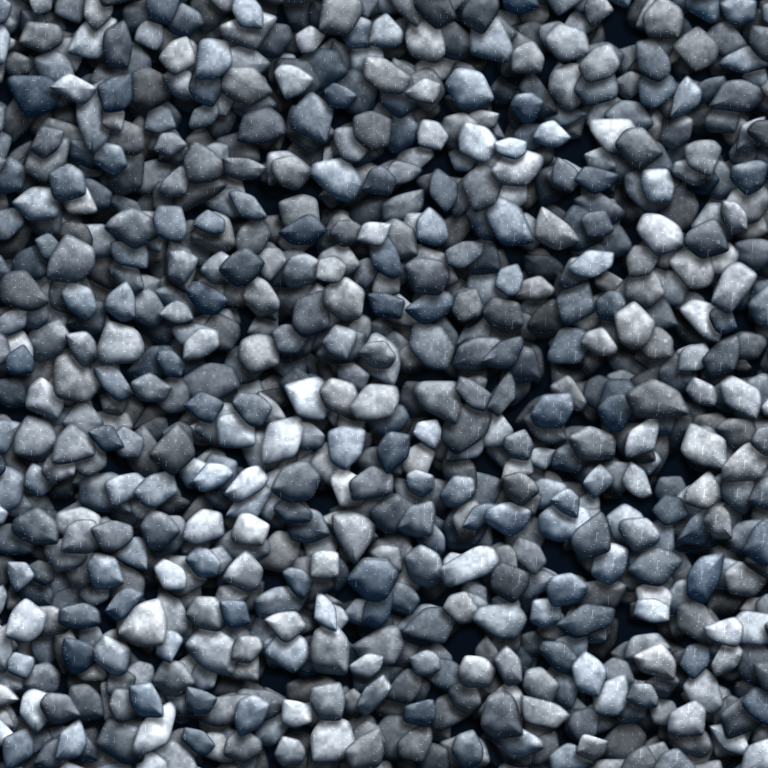
Give the GLSL for this texture, as a WebGL 1 fragment shader.

```glsl
precision highp float;
// A bed of blue-grey pebbles lit from above, painted from the lowest layer up.
// Each pebble is a rounded convex polygon made by a power norm of a few facets;
// its gradient gives the dome normal, and a shifted copy casts a soft shadow.

uniform vec2 u_resolution;

const float CELLS = 17.5;                        // pebble cells across the canvas
const int LAYERS = 4;
const int FACETS = 6;
const float ROUNDNESS = 9.0;                     // higher gives sharper corners
const vec2 RADIUS = vec2(0.32, 0.53);            // size range, in cells
const vec2 ASPECT = vec2(0.58, 0.98);            // short axis over long axis
const vec2 BRIGHTNESS = vec2(0.44, 0.90);        // range of stone tones
const vec3 LIGHT = vec3(0.20, 0.74, 0.64);
const vec2 SHADOW_SHIFT = vec2(0.05, 0.13);
const float SHADOW = 0.62;
const float DEEP_SHADE = 0.50;                   // light left on the lowest layer
const float DOME = 1.25;
const float TILT = 0.75;
const vec3 TINT = vec3(-0.043, 0.0, 0.049);      // cool shift added to grey
const vec3 GAP = vec3(0.03, 0.06, 0.10);

float hash(vec2 p) {
  vec3 q = fract(vec3(p.xyx) * 0.1031);
  q += dot(q, q.yzx + 33.33);
  return fract((q.x + q.y) * q.z);
}

vec2 hash2(vec2 p) {
  return vec2(hash(p), hash(p + 71.7));
}

float noise(vec2 p) {
  vec2 i = floor(p), f = fract(p);
  f = f * f * (3.0 - 2.0 * f);
  return mix(mix(hash(i), hash(i + vec2(1.0, 0.0)), f.x),
             mix(hash(i + vec2(0.0, 1.0)), hash(i + 1.0), f.x), f.y);
}

mat2 rotation(float a) {
  float c = cos(a), s = sin(a);
  return mat2(c, s, -s, c);
}

// Norm of the pebble outline (1 at the edge) in x, its gradient in yz.
vec3 pebble(vec2 p, vec2 id) {
  float sum = 0.0;
  vec2 grad = vec2(0.0);
  for (int i = 0; i < FACETS; i++) {
    float k = float(i);
    vec2 rnd = hash2(id + k * 13.1);
    float a = (k + 0.75 * (rnd.x - 0.5)) * 6.28319 / float(FACETS);
    vec2 n = vec2(cos(a), sin(a)) / mix(0.78, 1.12, rnd.y);
    float d = max(dot(p, n), 0.0001);
    float w = pow(d, ROUNDNESS - 1.0);
    sum += w * d;
    grad += w * n;
  }
  float f = pow(sum, 1.0 / ROUNDNESS);
  return vec3(f, grad / max(pow(f, ROUNDNESS - 1.0), 1e-12));
}

// Lit colour of one pebble at outline norm f with outward direction dir.
vec3 stoneColor(vec2 p, float f, vec2 dir, vec2 id) {
  vec2 tilt = (hash2(id + 5.3) - 0.5) * TILT;
  float grain = noise(p * 13.0 + id * 7.0) - 0.5;
  float mottle = noise(p * 4.5 + id * 3.0) - 0.5;
  vec3 normal = normalize(vec3(dir * f * f * DOME + tilt + 0.15 * mottle, 1.0));
  float diffuse = max(dot(normal, normalize(LIGHT)), 0.0);
  float tone = mix(BRIGHTNESS.x, BRIGHTNESS.y, hash(id + 9.7));
  tone *= 0.20 + 0.98 * diffuse;
  tone *= 1.0 + 0.22 * mottle + 0.20 * grain;
  tone += 0.12 * smoothstep(0.80, 0.95, noise(p * 19.0 + id));
  tone *= 1.0 - 0.35 * smoothstep(0.82, 1.02, f);
  float coolness = mix(0.55, 1.3, hash(id + 2.9));
  return max(vec3(tone) + TINT * coolness, GAP * 0.7);
}

void main() {
  float side = min(u_resolution.x, u_resolution.y);
  vec2 uv = gl_FragCoord.xy / side;
  float pixel = CELLS / side;
  vec3 color = GAP;
  for (int layer = 0; layer < LAYERS; layer++) {
    float level = float(layer);
    float depthShade = mix(DEEP_SHADE, 1.0, level / float(LAYERS - 1));
    mat2 turn = rotation(0.6 + level * 1.9);
    vec2 grid = turn * uv * CELLS + level * 37.3 + 60.0;
    for (int j = -1; j <= 1; j++) {
      for (int i = -1; i <= 1; i++) {
        vec2 id = floor(grid) + vec2(float(i), float(j));
        vec2 key = id + level * 101.0;
        vec2 center = id + 0.5 + 0.68 * (hash2(key) - 0.5);
        vec2 p = (grid - center) * turn;         // back to canvas axes
        if (dot(p, p) > 1.2) continue;
        // Pebbles lie more often along the horizontal.
        float spin = hash(key + 3.1) - 0.5;
        mat2 pose = rotation(spin * mix(1.6, 3.14, hash(key + 8.2)));
        float size = mix(RADIUS.x, RADIUS.y, hash(key + 4.4));
        float aspect = mix(ASPECT.x, ASPECT.y, hash(key + 6.6));
        vec2 axes = size * vec2(inversesqrt(aspect), sqrt(aspect));
        float under = pebble(((p + SHADOW_SHIFT) * pose) / axes, key).x;
        color *= 1.0 - SHADOW * (1.0 - smoothstep(0.75, 1.30, under));
        vec3 shape = pebble((p * pose) / axes, key);
        float blur = 1.1 * pixel / axes.y;
        float cover = 1.0 - smoothstep(1.0 - blur, 1.0 + blur, shape.x);
        vec2 dir = normalize(pose * (shape.yz / axes) + 1e-5);
        vec3 stone = stoneColor(p, shape.x, dir, key) * depthShade;
        color = mix(color, stone, cover);
      }
    }
  }
  // Broad uneven light over the whole bed.
  color *= 0.93 + 0.18 * noise(uv * 3.5 + 11.0);
  gl_FragColor = vec4(clamp(color, 0.0, 1.0), 1.0);
}
```
